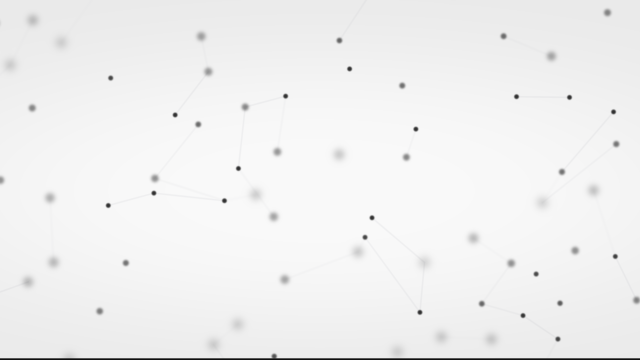
This background is drawn by a WebGL 2 fragment shader. Its source:

```glsl
#version 300 es
precision highp float;

uniform vec2 u_resolution;
out vec4 fragColor;

const float CELLS = 8.0; // grid cells per canvas height

float hash(vec2 p) {
    return fract(sin(dot(p, vec2(127.1, 311.7))) * 43758.545);
}

// Dot position inside its cell, in canvas heights
vec2 dotPosition(vec2 cell) {
    return (cell + vec2(hash(cell + 3.7), hash(cell + 18.3))) / CELLS;
}

// Dots gather in some regions and thin out in others
bool hasDot(vec2 cell) {
    float density = mix(0.35, 0.8, hash(floor(cell / 3.0) + 41.0));
    return hash(cell + 7.9) < density;
}

// Depth of focus: 0 is sharp, 1 is fully blurred
float dotBlur(vec2 cell) {
    return smoothstep(0.2, 1.0, hash(cell + 29.1));
}

float segmentDistance(vec2 p, vec2 a, vec2 b) {
    vec2 ab = b - a;
    float t = clamp(dot(p - a, ab) / max(dot(ab, ab), 1e-6), 0.0, 1.0);
    return length(p - a - ab * t);
}

// Soft backdrop, brightest in the middle
vec3 backdrop(vec2 uv) {
    float d = length((uv - vec2(0.5, 0.47)) * vec2(0.6, 1.0));
    return vec3(mix(0.975, 0.918, smoothstep(0.12, 0.58, d)));
}

void main() {
    vec2 p = gl_FragCoord.xy / u_resolution.y;
    float pixel = 1.0 / u_resolution.y;
    vec3 color = backdrop(gl_FragCoord.xy / u_resolution);
    vec2 home = floor(p * CELLS);
    float lines = 0.0;
    float light = 1.0;

    for (int y = -1; y <= 1; y++) {
        for (int x = -1; x <= 1; x++) {
            vec2 cell = home + vec2(x, y);
            if (!hasDot(cell)) continue;
            vec2 center = dotPosition(cell);
            float blur = dotBlur(cell);

            // Dot: dark and crisp in focus, pale and wide out of focus
            float radius = mix(0.0068, 0.019, blur);
            float strength = mix(0.8, 0.12, sqrt(blur));
            float d = length(p - center) / radius;
            light *= 1.0 - strength * exp(-pow(d, mix(4.0, 2.0, sqrt(blur))));

            // Faint link to one neighbouring dot
            vec2 offset = floor(vec2(hash(cell + 53.0), hash(cell + 67.0)) * 3.0) - 1.0;
            vec2 other = cell + offset;
            if (offset == vec2(0.0) || !hasDot(other)) continue;
            float width = mix(0.0016, 0.005, blur);
            float line = segmentDistance(p, center, dotPosition(other));
            float alpha = mix(0.07, 0.015, sqrt(blur));
            lines = max(lines, alpha * (1.0 - smoothstep(0.0, width + pixel, line)));
        }
    }

    color = mix(color, vec3(0.45, 0.46, 0.52), lines);
    color *= light;

    // Dark rule along the lower edge
    float rule = 1.0 - smoothstep(0.0045 - 0.5 * pixel, 0.0045 + 0.5 * pixel, p.y);
    color = mix(color, vec3(0.06), rule);

    fragColor = vec4(color, 1.0);
}
```
